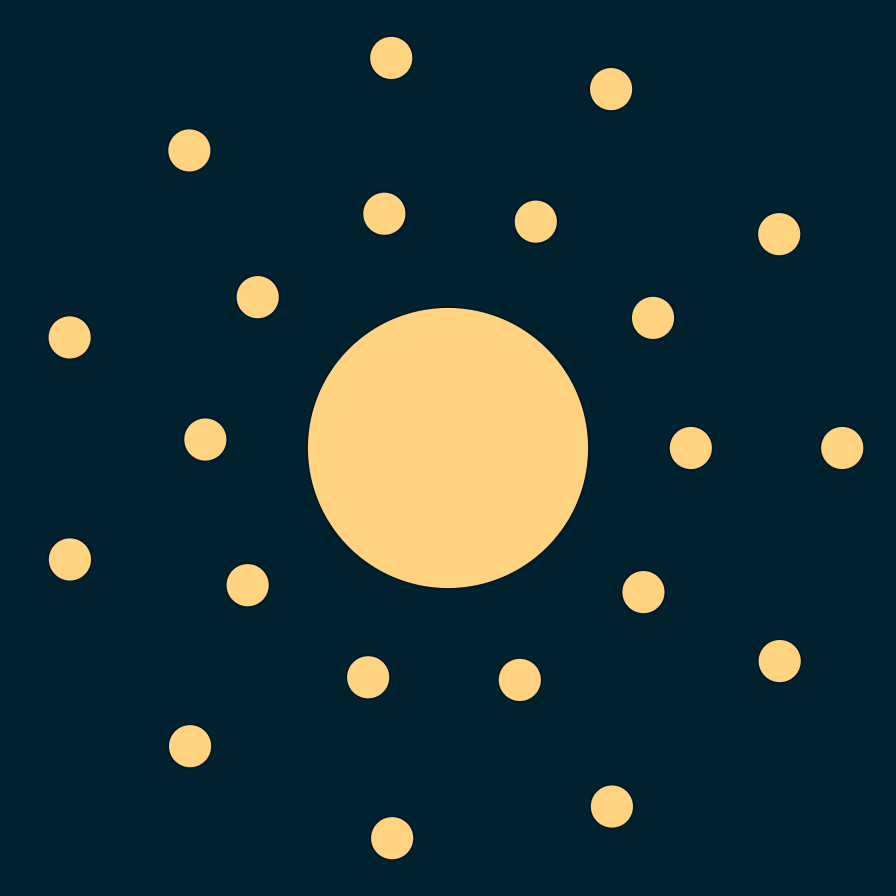
Write a three.js fragment shader that draws this background.

```glsl
// A golden disc circled by two rings of small dots on deep navy.
varying vec2 vUv;

float circle(vec2 p, vec2 center, float radius) {
  return length(p - center) - radius;
}

// Distance to dots laid clockwise from the right by a fixed angular step
float dotRing(vec2 p, int count, float ringRadius, float stepDegrees) {
  float d = 1.0;
  for (int i = 0; i < 11; i++) {
    if (i >= count) break;
    float angle = -radians(stepDegrees) * float(i);
    d = min(d, circle(p, ringRadius * vec2(cos(angle), sin(angle)), 0.0235));
  }
  return d;
}

void main() {
  vec2 p = vUv - 0.5;
  float edge = max(fwidth(vUv.x), 0.0001);

  vec3 navy = vec3(0.0, 0.13, 0.176);
  vec3 rimShade = vec3(0.0, 0.09, 0.16);
  vec3 gold = vec3(1.0, 0.828, 0.502);

  // Central disc with its inner and outer rings
  float d = circle(p, vec2(0.0), 0.1563);
  d = min(d, dotRing(p, 10, 0.271, 36.4));
  d = min(d, dotRing(p, 11, 0.44, 32.715));

  // Hairline dark rim, then the smooth gold fill
  float rim = 1.0 - smoothstep(0.001, 0.003, d);
  float fill = clamp(0.5 - d / edge, 0.0, 1.0);
  vec3 color = mix(navy, rimShade, rim);
  color = mix(color, gold, fill);

  gl_FragColor = vec4(color, 1.0);
}
```
